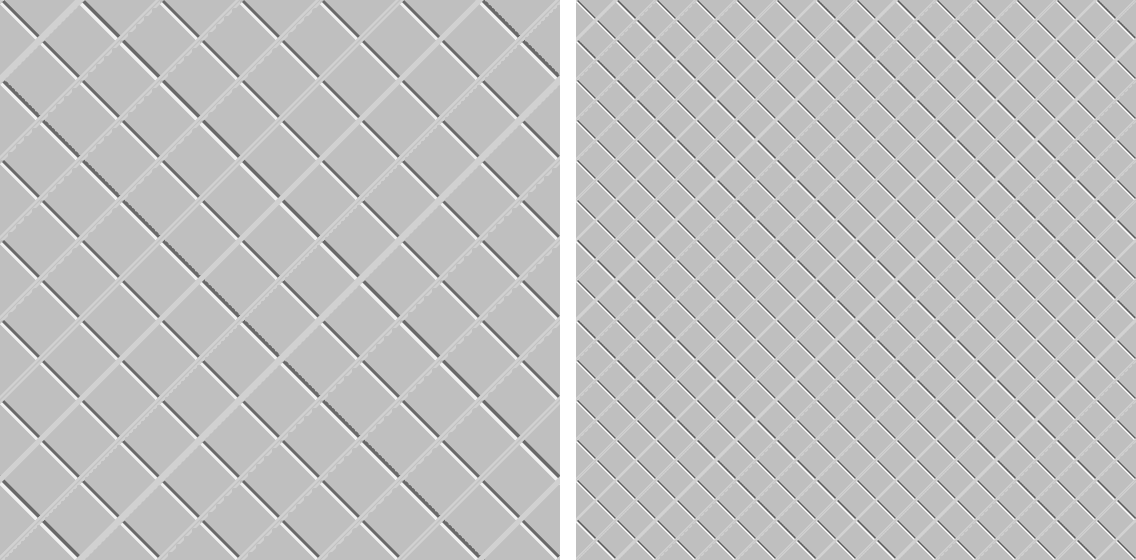
Left, the tile; right, the same tile 2 across and 2 down.
Reproduce this pattern procedurally as a Shadertoy shader.

```glsl
// Diagonal lattice of embossed grooves crossed by pale ribbed strips on grey.

const float CELLS = 7.0;          // repeats across and down
const float DIAGONAL = 0.70710678;

const vec3 BASE  = vec3(0.75);
const vec3 PALE  = vec3(0.82);
const vec3 SHINE = vec3(0.95);
const vec3 SHADE = vec3(0.41);

// Widths of the seven grooves, in cells
const float SHADE_WIDTH[7] = float[](0.037, 0.043, 0.036, 0.036, 0.036, 0.036, 0.046);
const float SHINE_WIDTH[7] = float[](0.038, 0.046, 0.038, 0.038, 0.038, 0.038, 0.041);

// Half width, central slit, notch depth and notches per cell of the seven strips
const vec4 STRIP[7] = vec4[](
    vec4(0.038, 0.008, 0.013, 10.0),
    vec4(0.043, 0.000, 0.010, 10.0),
    vec4(0.036, 0.008, 0.028, 5.0),
    vec4(0.036, 0.008, 0.026, 5.0),
    vec4(0.036, 0.007, 0.020, 5.0),
    vec4(0.036, 0.009, 0.000, 5.0),
    vec4(0.033, 0.000, 0.000, 5.0));

// Smooth coverage of the span from lo to hi
float span(float x, float lo, float hi, float soft) {
    return smoothstep(-soft, soft, x - lo) * smoothstep(-soft, soft, hi - x);
}

// Wrapped number of the nearest line
int lineIndex(float t) {
    return int(mod(floor(t + 0.5), CELLS));
}

// Signed perpendicular distance to the nearest line, in cells
float lineOffset(float t) {
    return (fract(t + 0.5) - 0.5) * DIAGONAL;
}

// Periodic notch mask along a line
float notches(float along, float rate) {
    return smoothstep(0.1, 0.4, abs(fract(along * rate) - 0.5) - 0.1);
}

// Falling groove: shade above, shine below
vec3 addGroove(vec3 color, float across, float along, float soft) {
    int i = lineIndex(across);
    float d = lineOffset(across);
    float hatch = i == 6 ? 0.009 * notches(along, 12.0) : 0.0;
    color = mix(color, SHINE, span(d, -SHINE_WIDTH[i], 0.0, soft));
    return mix(color, SHADE, span(d, 0.0, SHADE_WIDTH[i] - hatch, soft));
}

// Rising strip: two pale strands, the lower one notched
vec3 addStrip(vec3 color, float across, float along, float soft) {
    vec4 strip = STRIP[lineIndex(across)];
    float d = lineOffset(across);
    float lowerEdge = strip.x - strip.z * notches(along, strip.w);
    float body = span(d, -strip.x, lowerEdge, soft);
    float slit = strip.y > 0.0 ? span(d, -strip.y, strip.y, soft) : 0.0;
    color = mix(color, BASE, span(d, -strip.x, strip.x, soft));
    return mix(color, PALE, body * (1.0 - 0.85 * slit));
}

void mainImage(out vec4 fragColor, in vec2 fragCoord) {
    vec2 cell = fragCoord / iResolution.xy * CELLS;
    float soft = 0.5 * CELLS / min(iResolution.x, iResolution.y);
    float falling = cell.x + cell.y;
    float rising = cell.x - cell.y;

    vec3 color = addGroove(BASE, falling, rising, soft);
    color = addStrip(color, rising, falling, soft);
    fragColor = vec4(color, 1.0);
}
```
